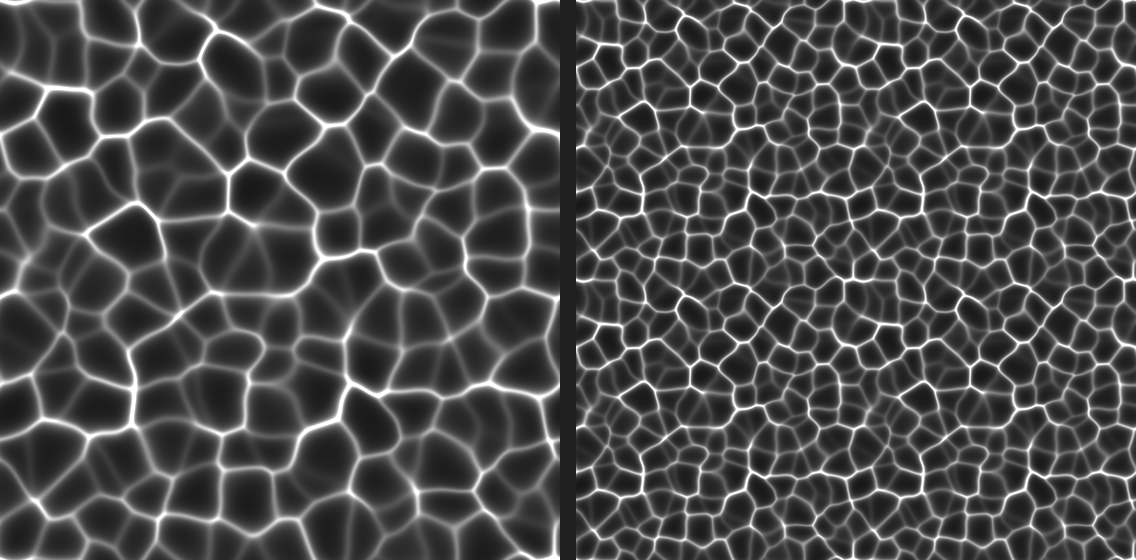
Left: one tile. Right: repeated 2 by 2.
Write a three.js fragment shader that draws this texture.

```glsl
// Tileable grey caustic network: soft dark cells between glowing, tapering filaments.
varying vec2 vUv;

#define CELLS 13.0       // whole number of sites per tile side
#define JITTER 0.94      // scatter of the sites
#define SIZE_SPREAD 0.28 // variation of cell size
#define WARP 0.38        // bending of the filaments, in cells
#define FOCUS 3.25       // sharpness of the widest glow
#define BASE 0.085       // darkest grey
#define GLOW 0.10        // strength of the wide halo
#define HALO 0.05        // strength of the middle halo
#define CORE 0.065       // strength of the thin bright core

// Three random values per lattice cell, wrapped at the tile border.
vec3 hashCell(vec2 cell, float seed) {
  vec2 wrapped = mod(cell, CELLS);
  vec3 p = fract(vec3(wrapped.xyx + seed) * vec3(0.1031, 0.1030, 0.0973));
  p += dot(p, p.yxz + 33.33);
  return fract((p.xxy + p.yzz) * p.zyx);
}

// Smooth wrapping noise with two channels, centred on zero.
vec2 noise2(vec2 p, float seed) {
  vec2 cell = floor(p);
  vec2 f = p - cell;
  vec2 s = f * f * f * (f * (f * 6.0 - 15.0) + 10.0);
  vec2 low = mix(hashCell(cell, seed).xy,
                 hashCell(cell + vec2(1.0, 0.0), seed).xy, s.x);
  vec2 high = mix(hashCell(cell + vec2(0.0, 1.0), seed).xy,
                  hashCell(cell + vec2(1.0, 1.0), seed).xy, s.x);
  return mix(low, high, s.y) - 0.5;
}

// Light density at three sharpness levels (wide, middle, thin), each averaging one.
// It is the spread of nearby sites, weighted by their closeness.
vec3 lightDensity(vec2 p) {
  vec2 home = floor(p);
  vec3 total = vec3(0.0);
  vec3 sumX = vec3(0.0);
  vec3 sumY = vec3(0.0);
  vec3 sumSquare = vec3(0.0);
  for (int j = -2; j <= 2; j++) {
    for (int i = -2; i <= 2; i++) {
      vec2 cell = home + vec2(float(i), float(j));
      vec3 random = hashCell(cell, 17.0);
      vec2 toSite = cell + 0.5 + JITTER * (random.xy - 0.5) - p;
      float square = dot(toSite, toSite);
      float wide = exp(-FOCUS * (square + SIZE_SPREAD * random.z));
      float middle = wide * wide;
      vec3 weight = vec3(wide, middle, middle * middle);
      total += weight;
      sumX += weight * toSite.x;
      sumY += weight * toSite.y;
      sumSquare += weight * square;
    }
  }
  vec3 meanX = sumX / total;
  vec3 meanY = sumY / total;
  vec3 spread = max(sumSquare / total - meanX * meanX - meanY * meanY, 0.0);
  return spread * FOCUS * vec3(1.0, 2.0, 4.0);
}

void main() {
  // Bend the plane so that filaments curve
  vec2 p = vUv * CELLS;
  p += WARP * noise2(p, 41.0);

  // Add the halos and the core
  float light = BASE + dot(lightDensity(p), vec3(GLOW, HALO, CORE));
  gl_FragColor = vec4(vec3(min(light, 1.0)), 1.0);
}
```
